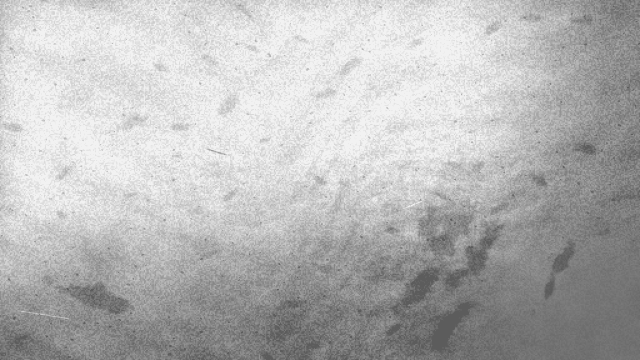
Reproduce this texture procedurally as a WebGL 1 fragment shader.

```glsl
precision highp float;
uniform vec2 u_resolution;

#define DARK_TONE 0.44
#define LIGHT_TONE 0.92
#define MOTTLE 0.17
#define STREAKS 0.15
#define RELIEF 0.42
#define STAIN_DEPTH 0.12
#define MARK_DEPTH 0.11
#define PIT_DEPTH 0.16
#define GRAIN 0.17
#define GRAIN_SCALE 288.0

float hash(vec2 p) {
  vec3 q = fract(vec3(p.xyx) * 0.1031);
  q += dot(q, q.yzx + 33.33);
  return fract((q.x + q.y) * q.z);
}

vec2 turn(vec2 p, float angle) {
  float c = cos(angle), s = sin(angle);
  return vec2(c * p.x + s * p.y, c * p.y - s * p.x);
}

float noise(vec2 p) {
  vec2 cell = floor(p), f = fract(p);
  f = f * f * (3.0 - 2.0 * f);
  vec2 e = vec2(1.0, 0.0);
  return mix(mix(hash(cell), hash(cell + e), f.x),
             mix(hash(cell + e.yx), hash(cell + e.xx), f.x), f.y);
}

float fbm(vec2 p) {
  float sum = 0.0, weight = 0.5;
  for (int i = 0; i < 5; i++) {
    sum += weight * noise(p);
    p = turn(p, 0.6) * 2.03 + 17.3;
    weight *= 0.5;
  }
  return sum;
}

float glow(vec2 p, vec2 centre, vec2 radius) {
  vec2 d = (p - centre) / radius;
  return exp(-dot(d, d));
}

// Ragged ellipse, its rim broken by noise
float stain(vec2 p, vec2 centre, vec2 radius, float angle, float ragged) {
  float d = length(turn(p - centre, angle) / radius) + ragged * 2.6;
  return 1.0 - smoothstep(0.6, 1.15, d);
}

float scratch(vec2 p, vec2 a, vec2 b, float width) {
  vec2 ab = b - a;
  float t = clamp(dot(p - a, ab) / dot(ab, ab), 0.0, 1.0);
  float soft = 1.0 / u_resolution.y;
  return 1.0 - smoothstep(width - soft, width + soft, length(p - a - t * ab));
}

// Scattered cellular spots: size is given in cells, share is the filled part
float spots(vec2 p, vec2 size, float share, float ragged) {
  float cover = 0.0;
  for (int y = -1; y <= 1; y++) {
    for (int x = -1; x <= 1; x++) {
      vec2 cell = floor(p) + vec2(float(x), float(y));
      vec2 centre = cell + vec2(hash(cell + 7.1), hash(cell + 31.7));
      float angle = 1.6 * (hash(cell + 53.9) - 0.5);
      vec2 radius = size * (0.5 + hash(cell + 71.3));
      float d = length(turn(p - centre, angle) / radius) + ragged;
      float present = step(hash(cell + 97.0), share);
      cover = max(cover, present * (1.0 - smoothstep(0.3, 1.1, d)));
    }
  }
  return cover;
}

void main() {
  vec2 uv = gl_FragCoord.xy / u_resolution;
  vec2 p = gl_FragCoord.xy / u_resolution.y;
  vec2 warp = 0.02 * vec2(sin(9.0 * p.y + 3.0 * p.x), sin(7.0 * p.x - 4.0 * p.y));
  float cloud = fbm((p + warp) * 4.0) - 0.48;
  float ragged = fbm(p * 22.0 + 40.0) - 0.48;

  // Broad light, falling off to the bottom and the right
  float light = smoothstep(-0.15, 0.6, uv.y - 0.25 * uv.x + 0.15 * cloud);
  light *= 1.0 - 0.85 * smoothstep(0.7, 1.02, uv.x + 0.1 * cloud);
  light *= 1.0 - 0.25 * exp(-uv.x * 50.0) - 0.2 * exp((uv.y - 1.0) * 25.0);
  float tone = mix(DARK_TONE, LIGHT_TONE, light);

  // Mottling, slanted streaks and a faint rippled band
  float corner = smoothstep(0.1, 0.45, length(uv - vec2(1.0, 0.08)));
  float worn = mix(0.35, 1.0, corner) * (1.0 - 0.4 * light);
  tone += MOTTLE * (cloud + 0.6 * ragged) * worn;
  vec2 slanted = turn(p + warp, -0.35 + 0.5 * smoothstep(0.7, 1.1, p.x));
  float streak = fbm(slanted * vec2(6.0, 24.0) + 9.0) - 0.48;
  tone += STREAKS * min(streak, 0.12) * corner;
  float ripple = sin(p.x * 150.0 + p.y * 40.0) + sin(p.y * 190.0 - p.x * 30.0);
  tone += 0.012 * ripple * glow(p, vec2(0.55, 0.48), vec2(0.22, 0.07));

  // Wrinkled relief lit from the upper left
  vec2 crease = (p + warp) * vec2(13.0, 18.0);
  float slope = fbm(crease) - fbm(crease + vec2(-0.12, 0.16));
  float wrinkled = 0.2 + glow(p, vec2(1.2, 0.35), vec2(0.4, 0.36));
  tone += RELIEF * slope * wrinkled * corner;

  // Damp stains and small soft marks
  float damp = stain(p, vec2(1.25, 0.36), vec2(0.09, 0.12), 0.2, ragged);
  damp = max(damp, stain(p, vec2(1.16, 0.20), vec2(0.09, 0.025), 0.7, ragged));
  damp = max(damp, stain(p, vec2(1.25, 0.10), vec2(0.08, 0.020), 0.9, ragged));
  damp = max(damp, stain(p, vec2(1.54, 0.23), vec2(0.09, 0.018), 1.1, ragged));
  damp = max(damp, stain(p, vec2(0.25, 0.18), vec2(0.11, 0.025), -0.2, ragged));
  tone -= STAIN_DEPTH * damp;
  tone -= MARK_DEPTH * spots(p * 8.0, vec2(0.25, 0.09), 0.4, 1.8 * ragged) * corner;

  // Pits, scratches and fine grain
  tone -= PIT_DEPTH * spots(p * 36.0, vec2(0.16, 0.11), 0.2, 0.0) * corner;
  tone -= 0.3 * scratch(p, vec2(0.578, 0.585), vec2(0.628, 0.570), 0.0016);
  tone += 0.25 * scratch(p, vec2(0.05, 0.137), vec2(0.19, 0.115), 0.0010);
  tone += 0.20 * scratch(p, vec2(1.12, 0.42), vec2(1.17, 0.44), 0.0010);
  float grain = noise(p * GRAIN_SCALE - 0.5) - 0.5;
  tone += GRAIN * grain * mix(0.25, 1.0, corner);

  gl_FragColor = vec4(vec3(clamp(tone, 0.36, 0.95)), 1.0);
}
```
